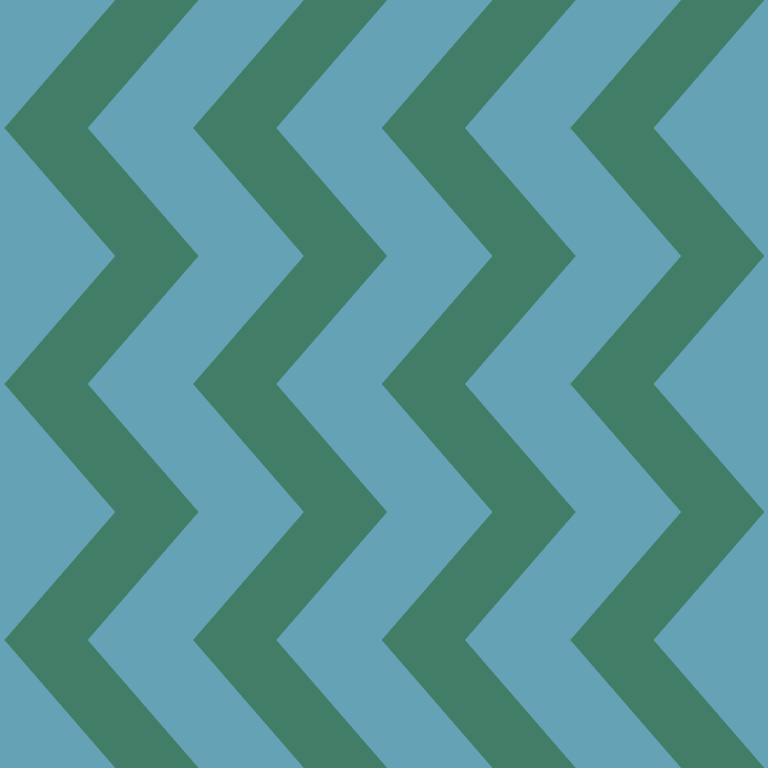
A WebGL 1 fragment shader for this pattern:

```glsl
precision highp float;
// Four upright green zigzag bands on a flat blue ground, three waves tall.
// A triangle wave shears x, then the distance to the nearest of the four
// evenly spaced band centres gives a smooth-edged stripe.

uniform vec2 u_resolution;

// 1 at the ends of each period, 0 in its middle
float triangleWave(float t) {
  return abs(2.0 * fract(t) - 1.0);
}

// Signed distance to the nearest zigzag band, negative inside
float zigzagBands(vec2 p) {
  float spacing = 0.2456;
  float x = p.x - 0.06 - 0.1443 * triangleWave(3.0 * p.y);
  float index = clamp(floor(x / spacing + 0.5), 0.0, 3.0);
  float across = abs(x - index * spacing) - 0.0542;
  // Turn horizontal distance into distance square to the slanted edge
  return across * inversesqrt(1.0 + 0.866 * 0.866);
}

void main() {
  vec2 p = gl_FragCoord.xy / u_resolution;
  float pixel = 1.0 / min(u_resolution.x, u_resolution.y);

  vec3 blueGround = vec3(0.40, 0.635, 0.71);
  vec3 greenBand = vec3(0.255, 0.49, 0.405);

  float band = clamp(0.5 - zigzagBands(p) / pixel, 0.0, 1.0);
  gl_FragColor = vec4(mix(blueGround, greenBand, band), 1.0);
}
```
